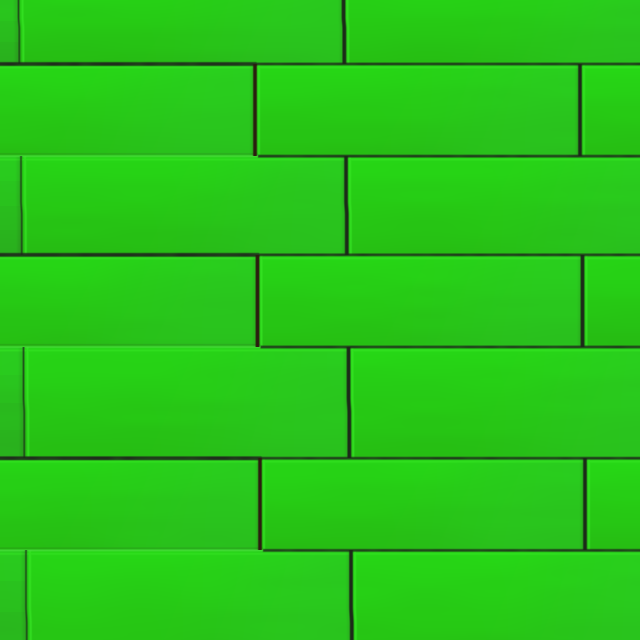
Write a Shadertoy shader that draws this pattern.

```glsl
// Glossy green planks in a staggered wall with dark, uneven joints.
#define PLANK_LENGTH 0.5078
#define STAGGER 0.3675
#define FIRST_END 0.0290
#define ROW_DRIFT 0.00195
#define FIRST_JOINT 0.1000
#define SHORT_ROW 0.1440
#define JOINT_HALF 0.0029
#define SOFTNESS 0.0018
#define LEFT_ZONE 0.401
#define GREEN vec3(0.15, 0.79, 0.08)
#define GROUT vec3(0.12, 0.17, 0.11)

float hash(vec2 p) {
    vec3 q = fract(vec3(p.xyx) * 0.1031);
    q += dot(q, q.yzx + 33.33);
    return fract((q.x + q.y) * q.z);
}

float noise(vec2 p) {
    vec2 i = floor(p), f = fract(p);
    f = f * f * (3.0 - 2.0 * f);
    return mix(mix(hash(i), hash(i + vec2(1, 0)), f.x),
               mix(hash(i + vec2(0, 1)), hash(i + vec2(1, 1)), f.x), f.y);
}

// Height, from the top, of the joint below a row; the taller rows grow downward.
float rowJoint(float row) {
    float pair = floor(row * 0.5);
    return FIRST_JOINT + 0.2884 * pair + 0.0098 * pair * pair
         + SHORT_ROW * mod(row, 2.0);
}

float stroke(float dist, float halfWidth, float soft) {
    return 1.0 - smoothstep(halfWidth - soft, halfWidth + soft, abs(dist));
}

void mainImage(out vec4 fragColor, in vec2 fragCoord) {
    vec2 p = fragCoord / iResolution.xy;
    p.y = 1.0 - p.y;
    float soft = max(SOFTNESS, 0.75 / iResolution.y);

    // Find the row and its upper and lower joints
    float row = 0.0;
    for (int i = 0; i < 8; i++) row += step(rowJoint(float(i)), p.y);
    float top = rowJoint(row - 1.0), bottom = rowJoint(row);
    float v = (p.y - top) / (bottom - top);
    float odd = mod(row, 2.0);

    // Find the plank; joints in even rows shift a little halfway down
    float shift = (1.0 - odd) * smoothstep(0.45, 0.6, v);
    float start = FIRST_END + STAGGER * odd + ROW_DRIFT * (row + 0.6 * shift);
    float column = floor((p.x - start) / PLANK_LENGTH);
    float fromLeft = p.x - start - column * PLANK_LENGTH;
    float u = fromLeft / PLANK_LENGTH;
    float fromTop = p.y - top;

    // Plank face: bright top, deeper base, cooler and flatter right end
    float cool = smoothstep(0.35, 0.95, u + 0.15 * (v - 0.5));
    vec3 color = GREEN + vec3(0.0, 0.10, 0.01) * (0.5 - v) * mix(1.0, 0.55, cool);
    color += vec3(0.012, -0.012, 0.035) * cool;
    color.g += 0.016 * (noise(p * vec2(9.0, 55.0)) - 0.5);
    color.g += 0.012 * (hash(vec2(column + 7.0, row)) - 0.5);

    // The cut ends at the left border darken in bands
    float cutEnd = (1.0 - odd) * step(column, -0.5);
    color.g -= 0.08 * cutEnd * (floor(v * 4.0) / 4.0);

    // Lit left and top edges, shaded right edge
    float leftGloss = stroke(fromLeft - 0.0062, 0.0016, soft);
    float topGloss = stroke(fromTop - 0.0054, 0.0014, soft);
    vec3 gloss = vec3(0.21, 0.90, 0.14);
    color = mix(color, gloss, max(0.75 * leftGloss, 0.6 * topGloss));
    color.g -= 0.06 * smoothstep(0.010, 0.003, PLANK_LENGTH - fromLeft);

    // Nearest horizontal joint: heavy or pale on the left, fine on the right
    float below = step(0.5, v);
    float joint = row - 1.0 + below;
    float level = p.y - mix(top, bottom, below);
    float oddJoint = mod(joint, 2.0);
    float inLeft = 1.0 - smoothstep(-soft, soft, p.x - LEFT_ZONE - ROW_DRIFT * joint);
    float heavy = inLeft * (1.0 - oddJoint);
    float pale = inLeft * oddJoint;
    float wear = 0.88 + 0.12 * noise(vec2(p.x * 60.0, joint * 9.0 + 20.0));
    float bed = stroke(level, mix(0.0021, JOINT_HALF, heavy), soft);
    color = mix(color, GROUT, bed * wear * mix(0.9, 1.0, heavy) * (1.0 - pale));
    vec3 paleColor = vec3(0.28, 0.86, 0.23);
    color = mix(color, paleColor, 0.8 * pale * stroke(level, 0.0014, soft));
    color.g -= 0.10 * pale * stroke(level + 0.0035, 0.001, soft);

    // Nearest upright joint: faint at the left border, warm in odd rows
    float end = column + step(0.5, u);
    float across = p.x - start - end * PLANK_LENGTH;
    float faint = (1.0 - odd) * step(end, 0.5);
    float warm = odd * step(end, 0.5);
    float upright = stroke(across, mix(JOINT_HALF, 0.0014, faint), soft);
    vec3 uprightColor = mix(GROUT * 0.9, vec3(0.17, 0.10, 0.06), warm);
    color = mix(color, uprightColor, upright * mix(0.98, 0.75, faint));

    fragColor = vec4(clamp(color, 0.0, 1.0), 1.0);
}
```
